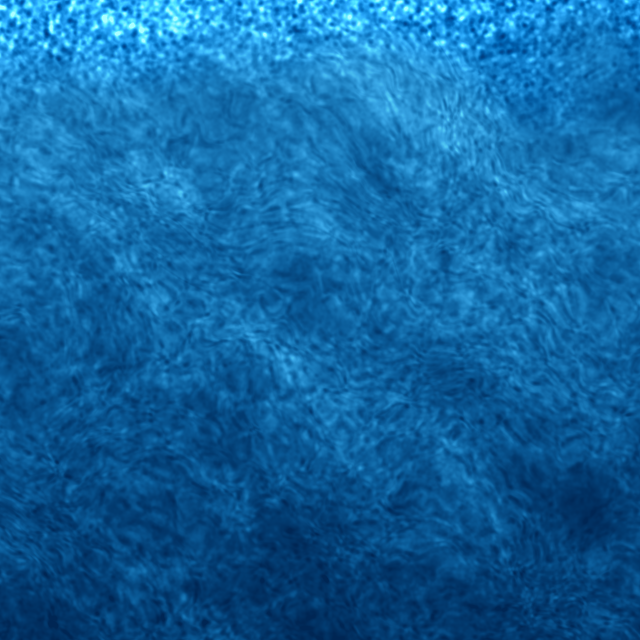
This texture is drawn by a WebGL 1 fragment shader. Its source:

```glsl
precision highp float;
// Crumpled, furry blue foil: dark navy below, glittering bright grain along the top.
uniform vec2 u_resolution;

vec3 hash3(vec2 cell) {
  vec3 h = fract(cell.xyx * vec3(0.1031, 0.1030, 0.0973));
  h += dot(h, h.yxz + 33.33);
  return fract((h.xxy + h.yzz) * h.zyx);
}

// Cellular noise: soft blobs of random sign, one in each jittered cell.
float blobs(vec2 p) {
  vec2 cell = floor(p);
  float sum = 0.0;
  for (int j = -1; j <= 1; j++) {
    for (int i = -1; i <= 1; i++) {
      vec2 c = cell + vec2(float(i), float(j));
      vec3 h = hash3(c + 57.0);
      vec2 d = p - c - h.xy;
      float w = max(0.0, 1.0 - dot(d, d));
      sum += w * w * (2.0 * h.z - 1.0);
    }
  }
  return sum;
}

// Colour ramp with one step per unit, from deep navy to pale cyan.
vec3 foilColor(float v) {
  vec3 c = mix(vec3(0.0, 0.15, 0.33), vec3(0.01, 0.24, 0.45), clamp(v + 1.0, 0.0, 1.0));
  c = mix(c, vec3(0.04, 0.36, 0.60), clamp(v, 0.0, 1.0));
  c = mix(c, vec3(0.11, 0.50, 0.75), clamp(v - 1.0, 0.0, 1.0));
  c = mix(c, vec3(0.22, 0.65, 0.90), clamp(v - 2.0, 0.0, 1.0));
  c = mix(c, vec3(0.37, 0.87, 0.99), clamp(v - 3.0, 0.0, 1.0));
  return mix(c, vec3(0.72, 0.97, 1.0), clamp(v - 4.0, 0.0, 1.0));
}

void main() {
  vec2 p = gl_FragCoord.xy / u_resolution;

  // Folds run down to the right, bent by a slow warp.
  vec2 warp = vec2(blobs(p * 6.0 + 3.0), blobs(p * 6.0 + 41.0));
  vec2 bent = p + 0.035 * warp;
  vec2 q = vec2(dot(bent, vec2(0.85, -0.53)), dot(bent, vec2(0.53, 0.85)));
  float folds = 0.50 * blobs(q * vec2(3.0, 6.5) + 11.0)
              + 0.34 * blobs(q * vec2(8.0, 15.0) + 23.0)
              + 0.30 * blobs(q * vec2(19.0, 32.0) + 5.0);

  // Thin dark creases, clearest in the upper half.
  float ridge = abs(blobs(q * vec2(13.0, 27.0) + 0.4 * warp + 71.0));
  float creases = (1.0 - smoothstep(0.0, 0.22, ridge)) * smoothstep(0.2, 0.65, p.y);

  // Fine wispy grain, swirled at a small scale.
  vec2 swirl = vec2(blobs(p * 38.0 + 9.0), blobs(p * 38.0 + 83.0));
  vec2 g = q + 0.007 * swirl;
  float grain = 0.62 * blobs(g * vec2(115.0, 145.0))
              + 0.42 * blobs(g * vec2(62.0, 84.0) + 17.0)
              + 0.22 * blobs(p * 190.0 + 29.0);
  grain *= 0.95 + 0.45 * folds;

  // Glitter at the top edge reaches lower towards the corners.
  float edge = p.y + 0.09 * abs(p.x - 0.5) + 0.04 * warp.x;
  float glitter = smoothstep(0.86, 1.02, edge);
  float sparkle = 1.7 * blobs(p * 150.0 + 61.0) + 0.9 * blobs(p * 85.0 + 7.0);

  float light = -0.12 + 2.75 * p.y + 0.25 * (p.x - 0.5) * p.y;
  light += folds - 0.28 * creases + grain + glitter * (0.35 + sparkle);
  vec3 color = foilColor(light) + glitter * vec3(-0.05, 0.03, 0.11);
  gl_FragColor = vec4(clamp(color, 0.0, 1.0), 1.0);
}
```
